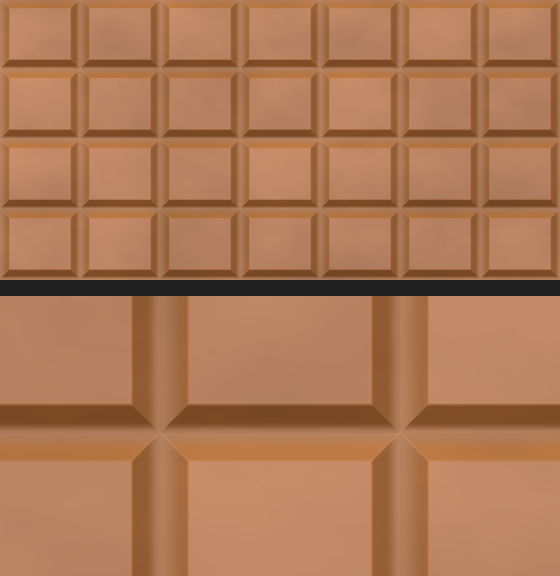
Top: the whole. Bottom: its middle third, enlarged.
This pattern is drawn by a Shadertoy shader. Its source:

```glsl
// A slab of milk-brown bevelled blocks, seven across and four down.
// Distance to the nearest groove shapes four differently lit bevels around
// a flat face; value noise and a hash per block give the soft uneven tone.

#define GRID vec2(7.0, 4.0)
#define GROOVE_LIFT 0.004     // rows sit slightly high, in canvas heights
#define BEVEL 0.0345          // bevel width, in canvas heights
#define RIM 0.0030            // half width of the bright face edge
#define MOTTLE 0.14           // strength of cloudy tone
#define BLOCK_VARIATION 0.055 // tone difference between blocks
#define FACE vec3(0.725, 0.515, 0.390)
#define GROOVE vec3(0.680, 0.485, 0.355)
#define TOP_SIDE vec3(0.705, 0.455, 0.255)
#define BOTTOM_SIDE vec3(0.480, 0.290, 0.145)
#define LEFT_SIDE vec3(0.620, 0.400, 0.235)
#define RIGHT_SIDE vec3(0.565, 0.355, 0.195)

float hash(vec2 p) {
    vec3 q = fract(vec3(p.xyx) * 0.1031);
    q += dot(q, q.yzx + 33.33);
    return fract((q.x + q.y) * q.z);
}

float valueNoise(vec2 p) {
    vec2 i = floor(p), f = fract(p);
    f = f * f * (3.0 - 2.0 * f);
    return mix(mix(hash(i), hash(i + vec2(1, 0)), f.x),
               mix(hash(i + vec2(0, 1)), hash(i + vec2(1, 1)), f.x), f.y);
}

float clouds(vec2 p) {
    float sum = 0.0, weight = 0.5;
    for (int i = 0; i < 4; i++) {
        sum += weight * valueNoise(p);
        p = p * 2.03 + 17.0;
        weight *= 0.5;
    }
    return sum / 0.9375;
}

// Side colour at height h, fading to the pale groove over the given spread.
vec3 slope(vec3 side, float h, float spread) {
    return mix(GROOVE, side, smoothstep(0.0, spread, h));
}

void mainImage(out vec4 fragColor, in vec2 fragCoord) {
    vec2 uv = fragCoord / iResolution.y;
    vec2 canvas = vec2(iResolution.x / iResolution.y, 1.0);
    vec2 size = canvas / GRID;
    float px = 1.0 / iResolution.y;

    // Block index, position from its centre, distance to its grooves
    vec2 grid = (uv - vec2(0.0, GROOVE_LIFT)) / size;
    vec2 block = floor(grid);
    vec2 p = (fract(grid) - 0.5) * size;
    vec2 edge = 0.5 * size - abs(p);
    float depth = min(edge.x, edge.y);
    float h = clamp(depth / BEVEL, 0.0, 1.0);

    // Four bevels joined along soft mitres
    vec3 sideX = p.x < 0.0 ? slope(LEFT_SIDE, h, 0.85)
                           : slope(RIGHT_SIDE, h, 0.50);
    vec3 sideY = p.y > 0.0 ? slope(TOP_SIDE, h, 0.65)
                           : slope(BOTTOM_SIDE, h, 0.36);
    float across = edge.x - edge.y;
    float seam = max(0.0015, px);
    vec3 color = mix(sideX, sideY, smoothstep(-seam, seam, across));
    float mitre = 1.0 - smoothstep(0.0, 0.003 + px, abs(across));
    color += 0.035 * mitre * (p.y > 0.0 ? 1.0 : 0.4);

    // Flat face, a little brighter towards the upper left
    vec3 face = FACE * (1.0 + 0.18 * (p.y - 0.5 * p.x));
    float soft = max(0.001, px);
    color = mix(color, face, smoothstep(-soft, soft, depth - BEVEL));

    // Thin warm rim where bevel meets face
    float rim = 1.0 - smoothstep(0.0, RIM + 0.5 * px, abs(depth - BEVEL));
    color = mix(color, vec3(0.780, 0.525, 0.365), 0.55 * rim);

    // Cloudy tone, block tone and a slow fall of light down the slab
    float tone = MOTTLE * (clouds(uv * vec2(5.0, 7.0) + 3.0) - 0.5);
    tone += BLOCK_VARIATION * (hash(block + 11.0) - 0.5);
    tone += 0.035 * (uv.y - 0.4);
    fragColor = vec4(clamp(color * (1.0 + tone), 0.0, 1.0), 1.0);
}
```
